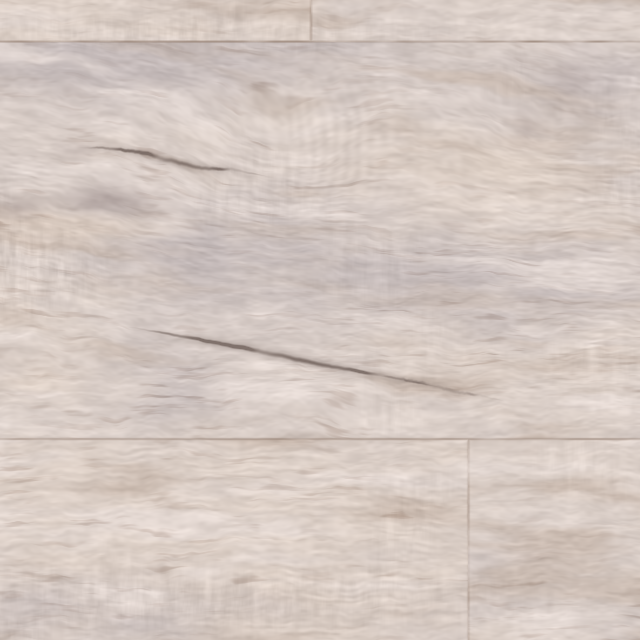
Write a three.js fragment shader that draws this texture.

```glsl
// Pale whitewashed oak planks with fine wavy grain, grey stains, saw marks and two cracks.
varying vec2 vUv;

float hash(vec2 p) {
  return fract(sin(dot(p, vec2(127.1, 311.7))) * 43758.5453);
}

float noise(vec2 p) {
  vec2 i = floor(p), f = fract(p);
  f = f * f * (3.0 - 2.0 * f);
  return mix(mix(hash(i), hash(i + vec2(1.0, 0.0)), f.x),
             mix(hash(i + vec2(0.0, 1.0)), hash(i + 1.0), f.x), f.y);
}

// Three octaves, centred on zero
float fbm(vec2 p) {
  float sum = 0.0, amp = 0.5;
  for (int i = 0; i < 3; i++) {
    sum += amp * (noise(p) - 0.5);
    p = p * 2.03 + 17.3;
    amp *= 0.5;
  }
  return sum;
}

// Soft elliptical spot
float spot(vec2 p, vec2 centre, vec2 size) {
  vec2 q = (p - centre) / size;
  return exp(-dot(q, q));
}

// Tapered, slightly wandering split from a to b with a stained rim
float crack(vec2 p, vec2 a, vec2 b, float width, float wander) {
  vec2 along = b - a;
  float t = dot(p - a, along) / dot(along, along);
  float inside = step(0.0, t) * step(t, 1.0);
  float taper = sin(3.1416 * clamp(t, 0.0, 1.0));
  float offset = (p.x - a.x) * along.y / along.x + a.y;
  offset += wander * (noise(vec2(t * 6.0, 4.0)) - 0.5) + 0.004 * fbm(vec2(t * 26.0, 9.0));
  float d = abs(p.y - offset);
  float core = 1.0 - smoothstep(0.0, width * taper + 0.0015, d);
  float rim = 0.3 * exp(-d * d / 0.00006);
  return inside * taper * (core * (0.25 + 1.1 * noise(vec2(t * 16.0, 2.0))) + rim);
}

void main() {
  vec2 p = vUv;

  // Plank layout: long boards with staggered end joints
  float course = (p.y - 0.314) / 0.621;
  float row = floor(course);
  float joint = mod(0.732 + 1.077 * (row + 1.0), 2.4);
  float middle = 1.0 - step(0.5, abs(row));
  float leftBoard = step(p.x, joint) * (1.0 - middle);
  vec2 q = p + vec2(row * 7.3 + leftBoard * 3.1, row * 2.7);

  // Grain height, bent around knots and splits
  float bend = 0.04 * fbm(q * vec2(3.0, 6.0)) + 0.018 * fbm(q * vec2(18.0, 24.0));
  bend += middle * (0.05 * spot(p, vec2(0.43, 0.77), vec2(0.14, 0.1))
        - 0.024 * spot(p, vec2(0.49, 0.388), vec2(0.13, 0.035))
        + 0.025 * spot(p, vec2(0.84, 0.79), vec2(0.09, 0.05))
        + 0.12 * p.x * smoothstep(0.3, 0.7, p.y));
  float v = q.y + bend;

  // Broad staining: grey, pale and tan
  float cloud = fbm(q * vec2(4.0, 7.0) + 5.0) + 0.7 * fbm(q * vec2(13.0, 28.0));
  float grey = middle * (0.85 * spot(p, vec2(0.36, 0.62), vec2(0.24, 0.09))
             + 0.85 * spot(p, vec2(0.8, 0.55), vec2(0.4, 0.08))
             + spot(p, vec2(0.22, 0.91), vec2(0.4, 0.07))
             + 0.6 * spot(p, vec2(0.93, 0.87), vec2(0.13, 0.07))
             + 0.6 * spot(p, vec2(0.27, 0.39), vec2(0.09, 0.07)));
  grey += 0.85 * spot(p, vec2(0.22, 0.05), vec2(0.4, 0.06));
  grey += 0.3 * spot(p, vec2(0.95, 0.05), vec2(0.2, 0.1));
  float band = fbm(vec2(q.x * 4.5, v * 24.0) + 41.0);
  float warm = 0.35 * leftBoard + middle * (0.9 * spot(p, vec2(0.1, 0.645), vec2(0.15, 0.022))
             + 0.6 * spot(p, vec2(0.7, 0.73), vec2(0.25, 0.06))
             + 0.4 * spot(p, vec2(0.05, 0.42), vec2(0.2, 0.06)));
  vec3 color = mix(vec3(0.872, 0.823, 0.794), vec3(0.78, 0.738, 0.733),
                   clamp(grey + 0.7 * cloud, 0.0, 1.0));
  color = mix(color, vec3(0.872, 0.81, 0.76), clamp(warm - 0.6 * cloud, 0.0, 0.7));
  color = mix(color, vec3(0.78, 0.712, 0.665), (1.0 - 0.6 * min(grey, 1.0)) * smoothstep(0.02, 0.28, band) * 0.75);
  color = mix(color, vec3(0.91, 0.865, 0.845), 0.7 * smoothstep(0.04, 0.28, -band - 0.3 * cloud));

  // Short fibres, flecks, broken pores and patches of rippled figure
  float fibre = fbm(vec2(q.x * 22.0, v * 95.0));
  float fleck = noise(vec2(q.x * 44.0, v * 190.0)) + noise(vec2(q.x * 95.0 + 7.0, v * 230.0)) - 1.0;
  float pores = smoothstep(0.08, 0.3, fbm(vec2(q.x * 17.0 + 31.0, v * 100.0)));
  float poreZone = smoothstep(-0.15, 0.2, fbm(q * vec2(4.0, 9.0) + 53.0));
  float rippled = smoothstep(-0.1, 0.2, fbm(q * vec2(4.0, 6.0) + 11.0));
  float ripple = sin(v * 500.0 + 14.0 * fbm(q * vec2(13.0, 20.0)));
  color += 0.1 * fibre + 0.038 * fleck + 0.012 * ripple * rippled;
  color -= vec3(0.085, 0.099, 0.106) * pores * (0.3 + 0.7 * poreZone);

  // Upright arcs of figure beside the knot
  float arcs = sin(p.x * 340.0 + 900.0 * (p.y - 0.77) * (p.y - 0.77) + 10.0 * fbm(p * vec2(14.0, 9.0)));
  color += 0.014 * arcs * spot(p, vec2(0.52, 0.78), vec2(0.09, 0.09));

  // Crosswise saw marks in patches
  float sawn = 0.7 * smoothstep(0.0, 0.25, fbm(q * vec2(5.0, 7.0) + 23.0))
             + spot(p, vec2(0.05, 0.57), vec2(0.12, 0.06))
             + spot(p, vec2(0.3, 0.06), vec2(0.45, 0.05))
             + spot(p, vec2(0.3, 0.95), vec2(0.4, 0.025));
  color += 0.12 * min(sawn, 1.2) * fbm(vec2(q.x * 105.0, q.y * 24.0));

  // Smoky knots
  float smoke = spot(p, vec2(0.18, 0.685), vec2(0.07, 0.022))
              + 0.8 * spot(p, vec2(0.01, 0.68), vec2(0.05, 0.017))
              + 0.5 * spot(p, vec2(0.82, 0.8), vec2(0.022, 0.03))
              + 0.5 * spot(p, vec2(0.9, 0.87), vec2(0.045, 0.035))
              + 0.5 * spot(p, vec2(0.13, 0.77), vec2(0.04, 0.02));
  color = mix(color, vec3(0.6, 0.54, 0.53), 0.55 * smoke * (0.8 + 1.8 * fbm(q * vec2(24.0, 45.0))));

  // Splits
  float split = 0.85 * crack(p, vec2(0.115, 0.772), vec2(0.42, 0.73), 0.0038, 0.014)
              + crack(p, vec2(0.19, 0.492), vec2(0.69, 0.396), 0.004, 0.003)
              + 0.4 * crack(p, vec2(0.58, 0.416), vec2(0.79, 0.375), 0.003, 0.004);
  color = mix(color, vec3(0.45, 0.39, 0.365), clamp(split, 0.0, 0.85));

  // Seams between boards
  float seam = abs(fract(course + 0.5) - 0.5) * 0.621;
  float seamLine = 1.0 - smoothstep(0.0, 0.0032, seam);
  float endLine = 1.0 - smoothstep(0.0, 0.004, abs(p.x - joint));
  float wear = 0.25 + 0.75 * noise(p * 30.0);
  color = mix(color, vec3(0.64, 0.56, 0.51), wear * max(0.85 * seamLine, 0.6 * endLine));
  color -= 0.025 * exp(-seam * 160.0);

  gl_FragColor = vec4(color - vec3(0.006, 0.004, 0.003), 1.0);
}
```
